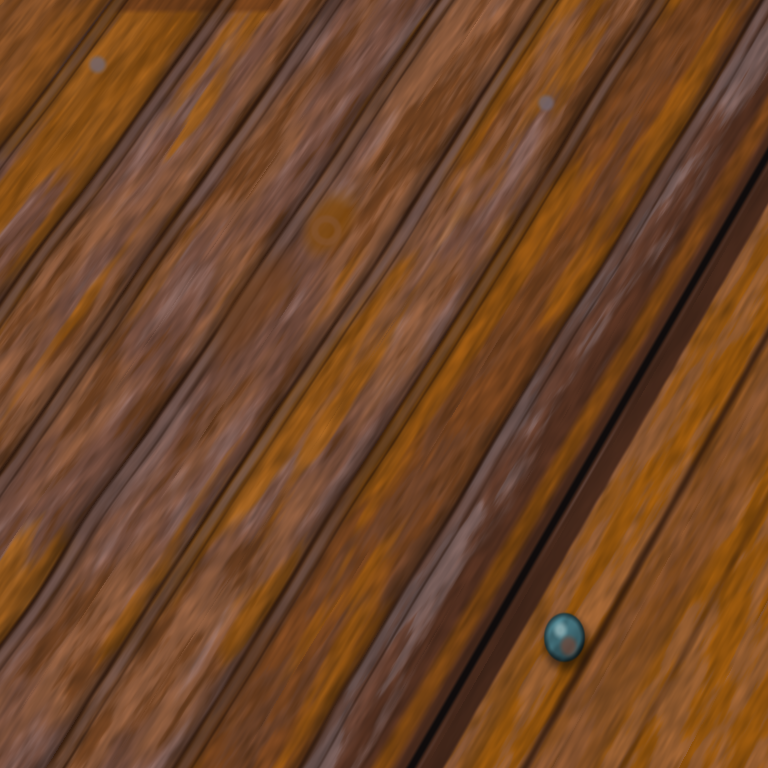
Write a three.js fragment shader that draws this texture.

```glsl
#define PITCH_BOTTOM 0.165
#define PITCH_TOP 0.141
#define START_BOTTOM -0.766
#define START_TOP 0.005
#define SEAM_WIDTH 0.018
#define SEAM_DARKNESS 0.85
#define WOBBLE 0.05
#define GRAIN_CONTRAST 0.34
#define GAP_LEFT 7.87
#define GAP_RIGHT 8.14
#define BOLT_CENTER vec2(0.735, 0.170)
#define BOLT_RADIUS 0.027

varying vec2 vUv;

const vec3 TAN = vec3(0.51, 0.33, 0.22);
const vec3 MAUVE = vec3(0.43, 0.285, 0.23);
const vec3 WEATHERED = vec3(0.50, 0.39, 0.37);
const vec3 RUST = vec3(0.42, 0.235, 0.10);
const vec3 AMBER = vec3(0.57, 0.325, 0.05);
const vec3 UMBER = vec3(0.26, 0.15, 0.10);
const vec3 SEAM = vec3(0.15, 0.075, 0.04);
const vec3 PATINA = vec3(0.27, 0.45, 0.49);

float hash(vec2 p) {
  vec3 a = fract(p.xyx * 0.1031);
  a += dot(a, a.yzx + 33.33);
  return fract((a.x + a.y) * a.z);
}

float noise(vec2 p) {
  vec2 i = floor(p), f = fract(p);
  f = f * f * (3.0 - 2.0 * f);
  return mix(mix(hash(i), hash(i + vec2(1.0, 0.0)), f.x),
             mix(hash(i + vec2(0.0, 1.0)), hash(i + 1.0), f.x), f.y);
}

float fbm(vec2 p) {
  float sum = 0.0, amp = 0.53;
  for (int i = 0; i < 4; i++) {
    sum += amp * noise(p);
    p = p * 2.03 + 17.3;
    amp *= 0.5;
  }
  return sum;
}

float band(float x, float a, float b, float soft) {
  return smoothstep(a - soft, a + soft, x) * (1.0 - smoothstep(b - soft, b + soft, x));
}

// Soft spot stretched along the boards
float spot(vec2 p, vec2 center, vec2 size) {
  vec2 d = p - center;
  vec2 along = normalize(vec2(0.55, 0.83));
  d = vec2(dot(d, vec2(along.y, -along.x)), dot(d, along)) / size;
  return 1.0 - smoothstep(0.4, 1.0, length(d));
}

void main() {
  // Fanned board space: k counts boards across, v runs along them
  float v = vUv.y;
  float k = (vUv.x - mix(START_BOTTOM, START_TOP, v)) / mix(PITCH_BOTTOM, PITCH_TOP, v);
  k += (noise(vec2(floor(k + 0.5) * 7.0 + 20.0, v * 9.0)) - 0.5) * WOBBLE * step(k, 7.45);
  float board = floor(k);
  vec2 offset = vec2(40.0, 20.0 + board * 5.3);

  float cloud = fbm(vec2(k * 2.3, v * 5.0) + offset);
  float stain = fbm(vec2(k * 3.4, v * 4.5) + offset.yx + 31.0);
  float streak = fbm(vec2(k * 9.0, v * 13.0) + offset);
  float fleck = noise(vec2(k * 20.0, v * 52.0) + 60.0);
  float fiber = noise(vec2(k * 36.0, v * 30.0) + 90.0);

  // Worn deck boards
  vec3 color = mix(TAN, MAUVE, smoothstep(0.36, 0.62, cloud + (hash(vec2(board + 9.0, 4.0)) - 0.5) * 0.15));
  color = mix(color, WEATHERED, 0.65 * smoothstep(0.52, 0.72, streak * 0.5 + cloud * 0.5));
  color = mix(color, RUST, 0.75 * smoothstep(0.52, 0.68, 1.0 - streak * 0.6 - cloud * 0.4));
  float rustBoard = band(k, 6.0, 7.0, 0.02);
  color = mix(color, RUST, rustBoard * (0.55 + 0.4 * smoothstep(0.4, 0.6, streak)));
  float amber = smoothstep(0.52, 0.68, stain + 0.06 * (v - 0.5) + 0.03 * rustBoard);
  color = mix(color, AMBER, 0.75 * amber);
  color = mix(color, vec3(0.50, 0.29, 0.11), 0.7 * (1.0 - smoothstep(0.96, 1.0, k)));
  color = mix(color, RUST, band(k, 1.1, 2.6, 0.04) * smoothstep(0.98, 0.99, v));

  // Rounded edge board
  float edge = smoothstep(6.98, 7.04, k);
  vec3 rounded = mix(WEATHERED, MAUVE, smoothstep(0.4, 0.6, streak));
  rounded = mix(rounded, UMBER * 1.15, smoothstep(7.15, 7.48, k + (streak - 0.5) * 0.5));
  rounded = mix(rounded, mix(RUST, AMBER * 0.8, stain), band(k, 7.58, 7.74, 0.05));
  color = mix(color, rounded, edge);

  // Amber boards beyond the gap
  vec3 varnish = mix(AMBER, TAN, 0.7 * smoothstep(0.42, 0.62, streak));
  varnish = mix(varnish, mix(TAN, RUST, cloud), 0.7 * band(k, 8.8, 9.35, 0.08));
  varnish = mix(varnish, MAUVE, 0.4 * band(k, 8.1, 8.35, 0.08) * (1.0 - v));
  color = mix(color, varnish, smoothstep(GAP_RIGHT - 0.02, GAP_RIGHT + 0.02, k));

  // Wood grain
  color *= 1.0 + GRAIN_CONTRAST * (0.55 * fleck + 0.45 * fiber - 0.5);
  color *= 0.82 + 0.36 * streak;

  // Repeated seams with a worn bevel and a second fine crack
  float seam = clamp(floor(k + 0.5), 1.0, 7.0);
  float d = k - seam;
  float wear = noise(vec2(seam * 11.0, v * 8.0) + 5.0);
  color *= 1.0 - 0.28 * band(d, -0.10, 0.17, 0.06);
  color = mix(color, WEATHERED, (0.2 + 0.5 * wear) * band(d, 0.035, 0.11, 0.025));
  color = mix(color, SEAM, (0.25 + 0.4 * (1.0 - wear)) * band(d, 0.135, 0.15, 0.015));
  color = mix(color, SEAM, SEAM_DARKNESS * (0.6 + 0.4 * wear) * band(d, -SEAM_WIDTH, SEAM_WIDTH, 0.018));

  // Open gap and the seams to its right
  color = mix(color, UMBER * (0.85 + 0.3 * streak), band(k, 7.78, GAP_RIGHT, 0.025));
  color = mix(color, vec3(0.06, 0.045, 0.045), band(k, GAP_LEFT - 0.02, GAP_LEFT + 0.05, 0.02));
  color = mix(color, WEATHERED, 0.5 * wear * band(k, GAP_LEFT + 0.07, GAP_LEFT + 0.09, 0.015));
  color = mix(color, TAN * 1.15, 0.55 * fleck * band(k, GAP_RIGHT, GAP_RIGHT + 0.05, 0.02));
  color = mix(color, SEAM, 0.75 * band(k, 8.75, 8.82, 0.035));
  color = mix(color, SEAM, 0.5 * band(k, 9.53, 9.57, 0.04));

  // Ringed stain and small nail heads
  color = mix(color, AMBER * 0.88, 0.75 * spot(vUv, vec2(0.43, 0.71), vec2(0.035, 0.06)));
  color = mix(color, RUST, 0.6 * spot(vUv, vec2(0.33, 0.60), vec2(0.035, 0.11)));
  float ring = abs(length(vUv - vec2(0.425, 0.70)) - 0.015);
  color = mix(color, TAN, 0.5 * (1.0 - smoothstep(0.002, 0.007, ring)));
  color = mix(color, WEATHERED * 1.1, 0.6 * fleck * spot(vUv, vec2(0.45, 0.75), vec2(0.025)));
  float nails = max(spot(vUv, vec2(0.127, 0.916), vec2(0.015)), spot(vUv, vec2(0.711, 0.866), vec2(0.014)));
  color = mix(color, vec3(0.45, 0.40, 0.43), 0.8 * nails);

  // Bolt with patina, rim and highlight
  vec2 b = (vUv - BOLT_CENTER) / (BOLT_RADIUS * vec2(1.0, 1.2));
  float r = length(b);
  color *= 1.0 - 0.5 * (1.0 - smoothstep(0.7, 1.4, length(b - vec2(0.1, -0.25))));
  vec3 metal = PATINA * (0.85 + 0.35 * dot(b, vec2(-0.6, 0.6)) + 0.3 * (fleck - 0.5));
  metal = mix(metal, vec3(0.62, 0.74, 0.75), 0.7 * (1.0 - smoothstep(0.1, 0.45, length(b - vec2(-0.2, 0.3)))));
  metal = mix(metal, MAUVE, 0.75 * (1.0 - smoothstep(0.2, 0.55, length(b - vec2(0.2, -0.35)))));
  metal *= 1.0 - 0.55 * smoothstep(0.7, 1.0, r);
  color = mix(color, metal, 1.0 - smoothstep(0.92, 1.04, r));

  gl_FragColor = vec4(color, 1.0);
}
```
